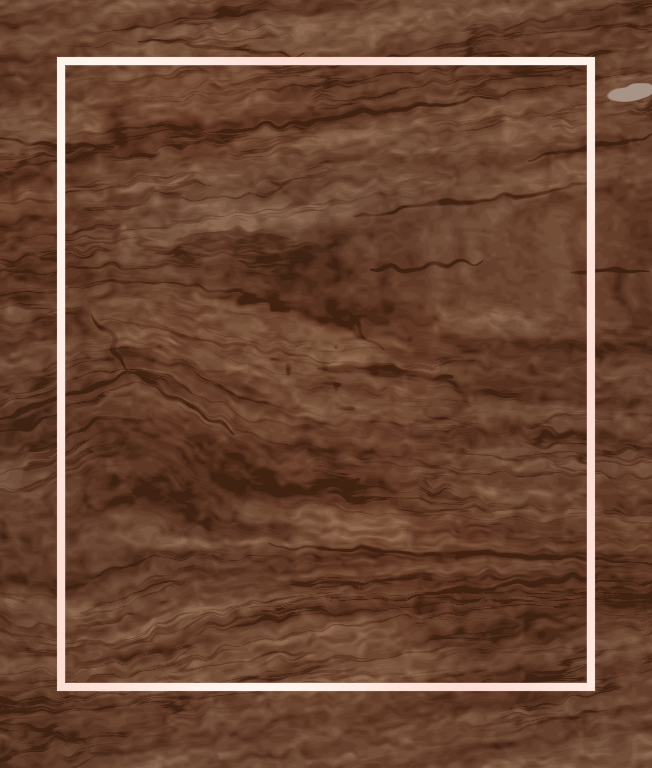
Write a WebGL 2 fragment shader that draws this texture.

```glsl
#version 300 es
precision highp float;

uniform vec2 u_resolution;
out vec4 fragColor;

// Wood tones, dark to light
const vec3 UMBER = vec3(0.25, 0.135, 0.07);
const vec3 BARK = vec3(0.35, 0.20, 0.13);
const vec3 WALNUT = vec3(0.41, 0.26, 0.18);
const vec3 OAK = vec3(0.47, 0.33, 0.24);
const vec3 SAND = vec3(0.56, 0.41, 0.315);
const vec3 CHIP = vec3(0.66, 0.58, 0.53);
const vec3 FRAME_ROSE = vec3(0.99, 0.87, 0.83);
const vec3 FRAME_IVORY = vec3(1.0, 0.96, 0.93);

const vec2 FRAME_CENTER = vec2(0.4245, 0.513);
const vec2 FRAME_HALF = vec2(0.3503, 0.4128);
const float FRAME_WIDTH = 0.0107;
const float TONE_STEPS = 9.0;
const float GRAIN_CONTRAST = 1.25;
const float FLAKE_CONTRAST = 0.38;

// Long cracks: start xy, end xy
const vec4 CRACKS[11] = vec4[11](
    vec4(0.28, 0.827, 0.645, 0.874), vec4(0.462, 0.719, 0.768, 0.759),
    vec4(0.69, 0.792, 0.849, 0.824), vec4(0.0, 0.453, 0.169, 0.516),
    vec4(0.169, 0.516, 0.306, 0.437), vec4(0.742, 0.648, 0.849, 0.646),
    vec4(0.352, 0.29, 0.849, 0.268), vec4(0.534, 0.221, 0.762, 0.251),
    vec4(0.482, 0.648, 0.625, 0.659), vec4(0.0, 0.818, 0.143, 0.807),
    vec4(0.176, 0.948, 0.39, 0.928));

float hash(vec2 p) {
    return fract(sin(dot(p, vec2(127.1, 311.7))) * 43758.5453);
}

float noise(vec2 p) {
    vec2 i = floor(p), f = fract(p);
    f = f * f * (3.0 - 2.0 * f);
    return mix(mix(hash(i), hash(i + vec2(1, 0)), f.x),
               mix(hash(i + vec2(0, 1)), hash(i + vec2(1, 1)), f.x), f.y);
}

float fbm(vec2 p) {
    float sum = 0.0, amp = 0.5;
    for (int i = 0; i < 5; i++) {
        sum += amp * noise(p);
        p = mat2(1.9, 0.12, -0.12, 2.1) * p + 17.3;
        amp *= 0.56;
    }
    return sum / 1.07;
}

float blob(vec2 p, vec2 center, vec2 radius) {
    vec2 d = (p - center) / radius;
    return exp(-dot(d, d));
}

// Signed ellipse distance in units of its short radius
float lobe(vec2 p, vec2 center, vec2 radius, float slope) {
    p -= center;
    p.y -= slope * p.x;
    return length(p / radius) - 1.0;
}

// Tapered dark line
float crack(vec2 p, vec4 ends, float width) {
    vec2 along = ends.zw - ends.xy, d = p - ends.xy;
    float h = clamp(dot(d, along) / dot(along, along), 0.0, 1.0);
    float taper = width * (0.35 + 2.6 * h * (1.0 - h));
    return 1.0 - smoothstep(0.3, 1.3, length(d - along * h) / taper);
}

// Grain follows the tilt of each zone and arches over the knot
vec2 grainFlow(vec2 p) {
    float tilt = -0.06 + 0.19 * smoothstep(0.57, 0.76, p.y)
               + 0.2 * smoothstep(0.34, 0.18, p.y);
    float arch = 0.07 * blob(p, vec2(0.17, 0.45), vec2(0.11, 0.15));
    float bowl = 0.05 * blob(p, vec2(0.12, 0.2), vec2(0.13, 0.09));
    return vec2(p.x, p.y - tilt * p.x - arch + bowl);
}

vec3 woodColor(float t) {
    vec3 c = mix(UMBER, BARK, clamp(t * 4.0, 0.0, 1.0));
    c = mix(c, WALNUT, clamp(t * 4.0 - 1.0, 0.0, 1.0));
    c = mix(c, OAK, clamp(t * 4.0 - 2.0, 0.0, 1.0));
    return mix(c, SAND, clamp(t * 4.0 - 3.0, 0.0, 1.0));
}

float woodTone(vec2 p) {
    vec2 wobble = vec2(noise(p * 48.0), noise(p * 55.0 + 31.0)) - 0.5;
    vec2 q = p + wobble * vec2(0.014, 0.01);
    vec2 g = grainFlow(q);
    float knot = blob(p, vec2(0.17, 0.36), vec2(0.17, 0.12));

    // Heartwood patch of two lobes
    float patchEdge = min(lobe(q, vec2(0.305, 0.56), vec2(0.195, 0.048), -0.15),
                          lobe(q, vec2(0.465, 0.486), vec2(0.13, 0.036), -0.04));
    float inside = smoothstep(0.12, -0.15, patchEdge);

    // Broad light and shade
    float t = 0.47 + 0.21 * inside - 0.14 * knot;
    t += 0.22 * blob(p, vec2(0.23, 0.2), vec2(0.22, 0.045));
    t += 0.14 * blob(p, vec2(0.5, 0.13), vec2(0.1, 0.03));
    t += 0.16 * blob(p, vec2(0.65, 0.87), vec2(0.2, 0.03));
    t += 0.12 * blob(p, vec2(0.22, 0.96), vec2(0.15, 0.03));
    t += 0.1 * blob(p, vec2(0.3, 0.72), vec2(0.25, 0.06));
    t += 0.15 * blob(p, vec2(0.06, 0.84), vec2(0.08, 0.025));
    t -= 0.22 * blob(p, vec2(0.02, 0.64), vec2(0.1, 0.06));
    t -= 0.16 * blob(p, vec2(0.85, 0.55), vec2(0.1, 0.2));
    t -= 0.2 * blob(p, vec2(0.3, 0.37), vec2(0.18, 0.03));
    t -= 0.13 * blob(p, vec2(0.66, 0.23), vec2(0.2, 0.05));
    t -= 0.5 * blob(q, vec2(0.153, 0.835), vec2(0.018, 0.026));

    // Grain, dark fibres and small flakes
    float calm = 1.0 - 0.5 * inside;
    t += GRAIN_CONTRAST * calm * (fbm(g * vec2(4.5, 34.0)) - 0.5);
    float fibre = 1.0 - abs(2.0 * fbm(g * vec2(6.0, 46.0) + 9.0) - 1.0);
    float fibreZone = smoothstep(0.42, 0.7, noise(g * vec2(4.0, 13.0) + 5.0));
    t -= 0.34 * calm * fibreZone * smoothstep(0.88, 1.0, fibre);
    t += FLAKE_CONTRAST * (noise(g * vec2(62.0, 120.0)) - 0.5);
    t += 0.24 * (noise(q * vec2(110.0, 150.0) + 70.0) - 0.5);
    t += 0.55 * knot * (fbm(q * vec2(26.0, 32.0)) - 0.5);
    t -= 0.5 * inside * smoothstep(0.86, 0.95, noise(p * vec2(48.0, 62.0) + 3.0));

    // Cracks
    float dark = 0.4 * smoothstep(0.1, 0.0, abs(patchEdge - 0.06));
    for (int i = 0; i < 11; i++)
        dark = max(dark, crack(q, CRACKS[i], 0.0038));
    dark = max(dark, crack(q, vec4(0.41, 0.522, 0.586, 0.508), 0.008));
    dark = max(dark, 0.7 * crack(q, vec4(0.137, 0.583, 0.43, 0.529), 0.0028));
    dark = max(dark, crack(q, vec4(0.124, 0.59, 0.169, 0.518), 0.004));
    dark = max(dark, crack(q, vec4(0.449, 0.594, 0.495, 0.542), 0.0035));
    return t - dark * (0.3 + 0.3 * noise(p * 40.0 + 8.0));
}

void main() {
    vec2 p = gl_FragCoord.xy / u_resolution.y;
    float pixel = 1.0 / u_resolution.y;

    // Soft tone steps give the painted look
    float level = woodTone(p) * TONE_STEPS;
    float tone = (floor(level) + smoothstep(0.25, 0.75, fract(level))) / TONE_STEPS;
    vec3 color = woodColor(tone);
    color *= mix(vec3(0.98, 1.0, 1.02), vec3(1.03, 0.99, 0.96), noise(p * vec2(4.0, 7.0)));

    // Pale chip at the right edge
    float chip = lobe(p, vec2(0.822, 0.88), vec2(0.031, 0.01), 0.12);
    chip += 0.5 * (noise(p * 70.0) - 0.5);
    color = mix(color, CHIP, smoothstep(0.12, -0.12, chip));

    // Frame
    vec2 d = abs(p - FRAME_CENTER) - FRAME_HALF;
    float band = abs(max(d.x, d.y) + 0.5 * FRAME_WIDTH) - 0.5 * FRAME_WIDTH;
    float sheen = 0.5 + 0.5 * sin(11.0 * (p.x - 0.45 * p.y) - 1.6);
    vec3 frame = mix(FRAME_ROSE, FRAME_IVORY, sheen);
    color = mix(color, frame, smoothstep(0.7 * pixel, -0.7 * pixel, band));
    fragColor = vec4(color, 1.0);
}
```
